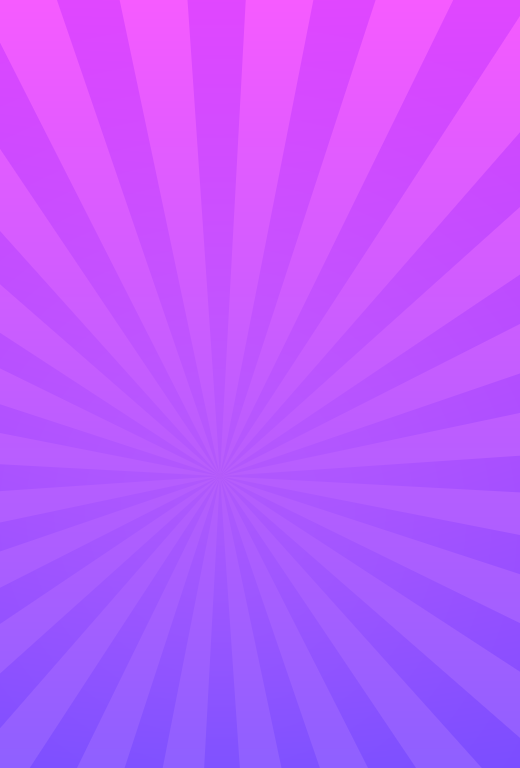
A Shadertoy shader for this background:

```glsl
// Sunburst of 24 soft rays over a vertical pink to violet gradient.

const float TAU = 6.2831853;

// Coverage of the light rays at p, measured from the hub in canvas heights.
float rayCoverage(vec2 p, float pixel) {
    float sector = TAU / 24.0;
    float angle = atan(p.x, p.y) - radians(7.1);
    float offset = abs(mod(angle + 0.5 * sector, sector) - 0.5 * sector);
    float edge = (radians(4.0) - offset) * length(p);
    return clamp(0.5 + edge / pixel, 0.0, 1.0);
}

void mainImage(out vec4 fragColor, in vec2 fragCoord) {
    vec2 hub = vec2(0.423, 0.380) * iResolution.xy;
    vec2 p = (fragCoord - hub) / iResolution.y;
    float height = fragCoord.y / iResolution.y;

    // Vertical gradient of the light rays
    vec3 lightColor = mix(vec3(0.560, 0.375, 1.0), vec3(0.965, 0.355, 1.0), height);

    // Dark rays gain contrast away from the hub
    float contrast = mix(0.3, 1.0, smoothstep(0.0, 0.68, length(p)));
    vec3 darkColor = lightColor - vec3(0.085, 0.078, 0.0) * contrast;

    vec3 color = mix(darkColor, lightColor, rayCoverage(p, 1.0 / iResolution.y));

    // Slightly muted hub
    color.b -= 0.02 * exp(-length(p) * 25.0);

    fragColor = vec4(color, 1.0);
}
```
